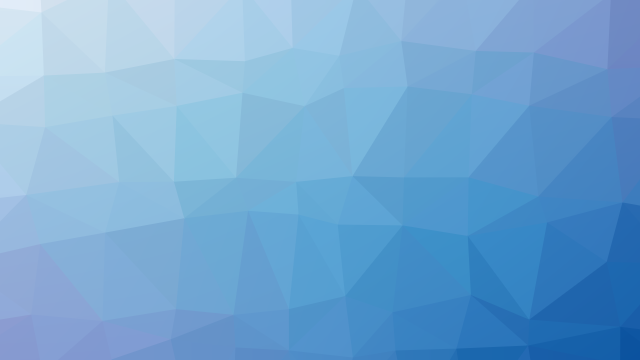
A Shadertoy shader for this background:

```glsl
#define ASPECT (16.0 / 9.0)
#define CELL vec2(0.176, 0.1736)      // mean mesh spacing
#define ORIGIN vec2(0.104, -0.012)    // first mesh vertex
#define JITTER vec2(0.030, 0.038)     // random vertex shift
#define COLUMN_SWAY 0.046             // horizontal wave of the columns
#define ROW_LIFT 0.042                // upward shift of even rows
#define EDGE_SAG 0.074                // drop of the rows at both sides
#define FACET_CONTRAST 0.035          // brightness change between facets
#define FACET_GRADIENT 0.2            // shading kept inside a facet

vec2 hash2(vec2 p) {
    vec3 q = fract(p.xyx * vec3(0.1031, 0.1030, 0.0973));
    q += dot(q, q.yzx + 33.33);
    return fract((q.xx + q.yz) * q.zy);
}

float cross2(vec2 a, vec2 b) { return a.x * b.y - a.y * b.x; }

// Five evenly spaced colours from left to right
vec3 ramp(vec3 a, vec3 b, vec3 c, vec3 d, vec3 e, float x) {
    x *= 4.0;
    vec3 col = mix(a, b, clamp(x, 0.0, 1.0));
    col = mix(col, c, clamp(x - 1.0, 0.0, 1.0));
    col = mix(col, d, clamp(x - 2.0, 0.0, 1.0));
    return mix(col, e, clamp(x - 3.0, 0.0, 1.0));
}

// Smooth colour field: pale top left, deep blue bottom right, violet corners
vec3 field(vec2 p) {
    float x = clamp(p.x / ASPECT, 0.0, 1.0);
    float y = clamp(p.y, 0.0, 1.0) * 3.0;
    vec3 top = ramp(vec3(0.87, 0.92, 0.96), vec3(0.77, 0.86, 0.93),
        vec3(0.63, 0.78, 0.90), vec3(0.54, 0.69, 0.85), vec3(0.48, 0.55, 0.78), x);
    vec3 upper = ramp(vec3(0.72, 0.84, 0.92), vec3(0.60, 0.79, 0.88),
        vec3(0.50, 0.73, 0.86), vec3(0.39, 0.63, 0.82), vec3(0.33, 0.51, 0.75), x);
    vec3 lower = ramp(vec3(0.60, 0.73, 0.88), vec3(0.49, 0.69, 0.84),
        vec3(0.34, 0.63, 0.82), vec3(0.24, 0.56, 0.79), vec3(0.14, 0.42, 0.70), x);
    vec3 bottom = ramp(vec3(0.53, 0.59, 0.81), vec3(0.45, 0.58, 0.80),
        vec3(0.30, 0.55, 0.78), vec3(0.13, 0.42, 0.70), vec3(0.05, 0.33, 0.63), x);
    vec3 col = mix(top, upper, clamp(y, 0.0, 1.0));
    col = mix(col, lower, clamp(y - 1.0, 0.0, 1.0));
    return mix(col, bottom, clamp(y - 2.0, 0.0, 1.0));
}

// Mesh vertex: lattice point with waves and random shift
vec2 vertex(vec2 id) {
    vec2 v = ORIGIN + id * CELL;
    float side = min(abs(id.x - 4.5) / 4.5, 1.0);
    v.x += COLUMN_SWAY * sin(0.75 * id.x - 0.1);
    v.y += EDGE_SAG * pow(side, 4.0) - 0.02;
    v.y -= ROW_LIFT * (1.0 - mod(id.y, 2.0));
    return v + JITTER * (2.0 * hash2(id + 17.0) - 1.0);
}

float edgeDistance(vec2 p, vec2 a, vec2 b) {
    return cross2(b - a, p - a) / length(b - a);
}

// Adds one flat facet, weighted by its smooth coverage
void addFacet(inout vec4 sum, vec2 p, vec2 a, vec2 b, vec2 c, vec2 seed) {
    float d = min(edgeDistance(p, a, b),
              min(edgeDistance(p, b, c), edgeDistance(p, c, a)));
    float cover = clamp(d * iResolution.y + 0.5, 0.0, 1.0);
    vec2 center = (a + b + c) / 3.0;
    vec3 col = field(mix(center, p, FACET_GRADIENT));
    vec2 tone = hash2(seed) - 0.5;
    col += FACET_CONTRAST * (tone.x + tone.y * vec3(0.7, -0.3, 0.0));
    sum += vec4(col, 1.0) * cover;
}

void mainImage(out vec4 fragColor, in vec2 fragCoord) {
    // Canvas height is one unit, y runs downward
    vec2 p = fragCoord / iResolution.xy;
    p = vec2(p.x * ASPECT, 1.0 - p.y);
    vec2 home = floor((p - ORIGIN) / CELL);
    vec4 sum = vec4(field(p), 1.0) * 0.001;

    // Split each nearby cell along its shorter diagonal
    for (int j = -1; j <= 1; j++)
    for (int i = -1; i <= 1; i++) {
        vec2 id = home + vec2(i, j);
        vec2 a = vertex(id);
        vec2 b = vertex(id + vec2(1, 0));
        vec2 c = vertex(id + vec2(0, 1));
        vec2 d = vertex(id + vec2(1, 1));
        bool falling = distance(a, d) < distance(b, c);
        addFacet(sum, p, a, b, falling ? d : c, id + 41.3);
        addFacet(sum, p, falling ? a : b, d, c, id + 73.7);
    }
    fragColor = vec4(sum.rgb / sum.a, 1.0);
}
```
